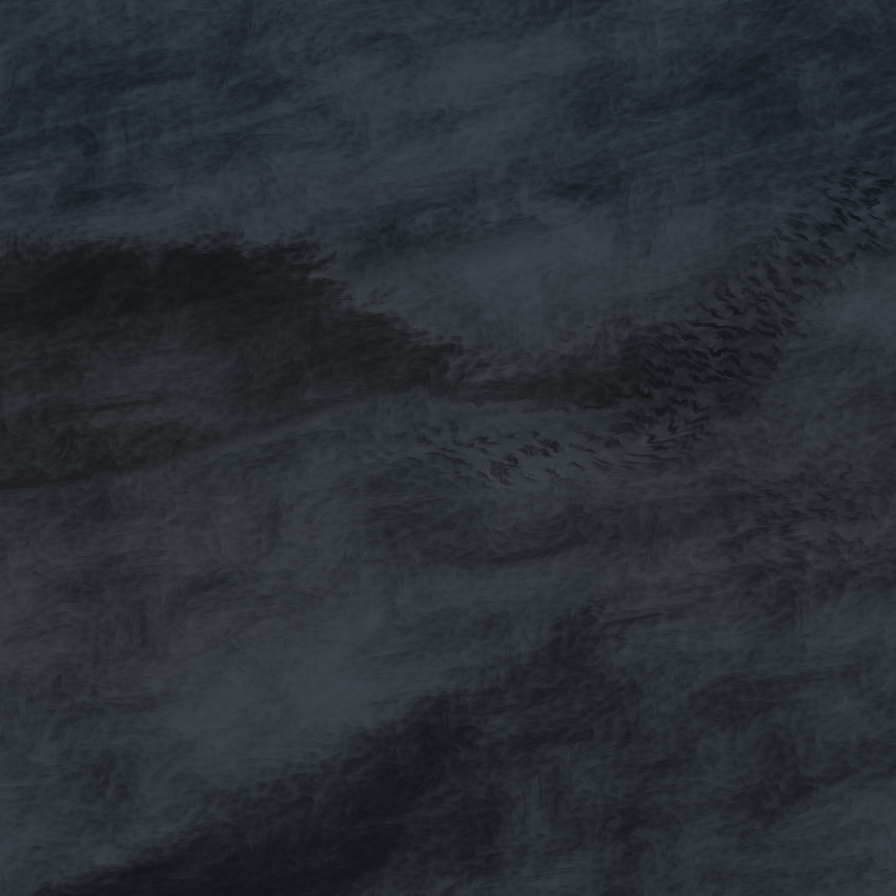
Give the GLSL for this texture, as a Shadertoy shader.

```glsl
// Dark, weathered slate terrain with a shadowed hollow, a ridge and chiselled ripples.

vec2 hash2(vec2 p) {
    vec3 h = fract(vec3(p.xyx) * vec3(0.1031, 0.103, 0.0973));
    h += dot(h, h.yzx + 33.33);
    return fract((h.xx + h.yz) * h.zy);
}

// Distance to the nearest scattered cell centre
float cells(vec2 p) {
    vec2 cell = floor(p), f = fract(p);
    float nearest = 2.0;
    for (int y = -1; y <= 1; y++)
        for (int x = -1; x <= 1; x++) {
            vec2 o = vec2(x, y);
            nearest = min(nearest, length(o + hash2(cell + o) - f));
        }
    return nearest;
}

// Layered, turned and folded sines, roughly -1 to 1
float waves(vec2 p) {
    float sum = 0.0, amp = 0.8;
    for (int i = 0; i < 7; i++) {
        p = mat2(0.8, -0.6, 0.6, 0.8) * p * 1.7 + float(i) * 1.9;
        p += 0.7 * sin(p.yx * 1.3);
        sum += amp * sin(p.x) * cos(p.y);
        amp *= 0.7;
    }
    return sum;
}

float segment(vec2 p, vec2 a, vec2 b) {
    vec2 d = b - a;
    return length(p - a - d * clamp(dot(p - a, d) / dot(d, d), 0.0, 1.0));
}

float blob(vec2 p, vec2 centre, vec2 radius) {
    vec2 d = (p - centre) / radius;
    return exp(-dot(d, d));
}

void mainImage(out vec4 fragColor, in vec2 fragCoord) {
    vec2 uv = fragCoord / iResolution.xy;

    // Rough edges come from warped coordinates
    vec2 tilted = vec2(uv.x + 0.25 * uv.y, uv.y - 0.25 * uv.x);
    float broad = waves(tilted * vec2(3.5, 7.0) + 2.0);
    float rough = waves(tilted * vec2(13.0, 22.0) + 7.0);
    float fine = cells(uv * vec2(85.0, 115.0) + 0.6 * rough) - 0.5;
    vec2 q = uv + vec2(0.03, 0.016) * broad + vec2(0.018, 0.012) * rough + 0.014 * fine;

    // Long streaks, rising gently to the right across the top
    float streaks = waves(tilted * vec2(2.0, 12.0) + 4.0);
    float top = smoothstep(0.68, 0.85, uv.y);

    // Hollow above the ridge, with a paler warm floor
    float ridge = 0.44 + 0.115 * smoothstep(0.0, 0.5, q.x) - 0.02 * smoothstep(0.55, 0.75, q.x);
    float brow = 0.74 - 0.13 * smoothstep(0.3, 0.56, q.x) + 0.05 * smoothstep(0.55, 0.75, q.x);
    float hollow = smoothstep(0.0, 0.014, q.y - ridge) * smoothstep(-0.01, 0.04, brow - q.y)
                 * (1.0 - smoothstep(0.66, 0.79, q.x));
    float warmFloor = hollow * blob(q, vec2(0.2, 0.55), vec2(0.22, 0.09));

    // Shadow under the lower slope, fading to the right
    float slope = 0.02 + 0.52 * (min(q.x, 0.62) - 0.08) + 0.2 * max(q.x - 0.62, 0.0);
    float shadow = smoothstep(-0.012, 0.04, slope - q.y)
                 * (1.0 - 0.85 * smoothstep(0.46, 0.78, q.x + 0.5 * (0.25 - q.y)));

    // Broken dark gully climbing at the right, and a thin crack
    float gully = 1.0 - smoothstep(0.01, 0.09, segment(q, vec2(0.73, 0.54), vec2(0.97, 0.77)));
    gully *= 0.8 + 0.3 * rough;
    float crack = 1.0 - smoothstep(0.002, 0.03, segment(q, vec2(0.41, 0.715), vec2(0.62, 0.765)));
    crack *= 0.8 + 0.4 * rough;

    // Thin slanted chisel marks along the gully and below the ridge
    vec2 slanted = mat2(0.9, 0.43, -0.43, 0.9) * (uv + 0.004 * rough + 0.01 * broad);
    float marks = 1.0 - smoothstep(0.12, 0.5, cells(slanted * vec2(30.0, 105.0)));
    float chiselled = max(gully, blob(q, vec2(0.61, 0.495), vec2(0.17, 0.03)));
    chiselled = max(chiselled, 0.5 * blob(q, vec2(0.87, 0.4), vec2(0.12, 0.07)));
    float dents = cells(tilted * vec2(30.0, 70.0) + 1.2 * rough) - 0.5;

    // Combined brightness
    float land = 1.0 - top;
    float tone = 0.69 + broad * (0.12 + 0.04 * land) + rough * 0.125;
    tone += streaks * mix(0.06, 0.2, top) - 0.12 * smoothstep(0.75, 1.0, uv.y);
    tone += 0.13 * blob(uv, vec2(0.62, 0.69), vec2(0.16, 0.08));
    tone += 0.13 * blob(uv, vec2(0.32, 0.25), vec2(0.25, 0.12));
    tone -= hollow * 0.39 - warmFloor * 0.2;
    tone -= 0.12 * hollow * blob(q, vec2(0.25, 0.69), vec2(0.15, 0.05));
    tone -= shadow * 0.5 + gully * 0.3 + crack * 0.34;
    tone -= chiselled * (marks - 0.3) * 0.55;
    tone += 0.19 * dents + 0.26 * fine;

    // Soft limits keep detail in the shadows and highlights
    tone = 0.5 + 0.55 * tanh(1.75 * (tone - 0.5));

    // Slate colours, teal at the top and brown in the hollow
    vec3 color = mix(vec3(0.064, 0.078, 0.096), vec3(0.247, 0.269, 0.301), tone);
    color += vec3(-0.012, 0.0, 0.004) * top;
    color += vec3(0.008, -0.003, -0.008) * max(hollow, 0.7 * warmFloor);
    float earth = blob(q, vec2(0.8, 0.42), vec2(0.2, 0.1)) + blob(q, vec2(0.15, 0.35), vec2(0.25, 0.14));
    color += vec3(0.004, 0.0, -0.007) * earth * (1.0 + 0.6 * rough);
    fragColor = vec4(color, 1.0);
}
```
